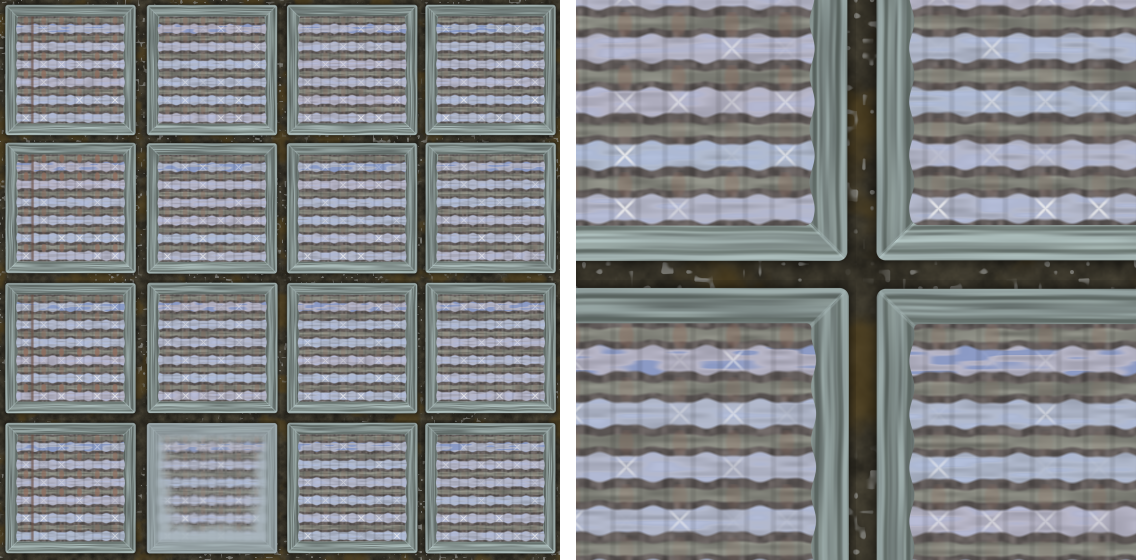
Left, the full canvas; right, a detail of the centre.
Write a Shadertoy shader that draws this texture.

```glsl
const float TAU = 6.2832;
const float BLOCKS = 4.0;      // glass blocks across and down
const float RIBS = 6.0;        // bands and ribs inside one block
const float BLOCK_HALF = 0.466;
const float PANEL_HALF = 0.382;

const vec3 MORTAR = vec3(0.23, 0.215, 0.17);
const vec3 MOSS = vec3(0.34, 0.27, 0.12);
const vec3 GRIT = vec3(0.56, 0.56, 0.54);
const vec3 RIM = vec3(0.49, 0.54, 0.53);
const vec3 RIM_LIGHT = vec3(0.67, 0.74, 0.74);
const vec3 RIM_DARK = vec3(0.30, 0.34, 0.32);
const vec3 SKY = vec3(0.70, 0.74, 0.82);
const vec3 SKY_DEEP = vec3(0.47, 0.55, 0.75);
const vec3 SHADE = vec3(0.385, 0.36, 0.355);
const vec3 GREY = vec3(0.52, 0.525, 0.49);
const vec3 RUST = vec3(0.57, 0.42, 0.36);
const vec3 FROST = vec3(0.66, 0.71, 0.74);

float hash(vec2 p) {
    vec3 q = fract(p.xyx * vec3(0.1031, 0.1030, 0.0973));
    q += dot(q, q.yzx + 33.33);
    return fract((q.x + q.y) * q.z);
}

float noise(vec2 p) {
    vec2 i = floor(p), f = fract(p);
    f = f * f * (3.0 - 2.0 * f);
    return mix(mix(hash(i), hash(i + vec2(1, 0)), f.x),
               mix(hash(i + vec2(0, 1)), hash(i + vec2(1, 1)), f.x), f.y);
}

float fbm(vec2 p) {
    float sum = 0.0, gain = 0.5;
    for (int i = 0; i < 4; i++) {
        sum += gain * noise(p);
        p = p * 2.03 + 17.0;
        gain *= 0.5;
    }
    return sum;
}

float roundBox(vec2 p, vec2 halfSize, float radius) {
    vec2 q = abs(p) - halfSize + radius;
    return length(max(q, 0.0)) + min(max(q.x, q.y), 0.0) - radius;
}

// 1 inside a strip around center, fading over soft
float band(float x, float center, float halfWidth, float soft) {
    return 1.0 - smoothstep(halfWidth - soft, halfWidth + soft, abs(x - center));
}

vec3 mortarColor(vec2 uv) {
    vec3 col = MORTAR * (0.55 + 0.9 * fbm(uv * 90.0));
    col = mix(col, MOSS, 0.65 * smoothstep(0.5, 0.7, fbm(uv * 22.0)));
    float patches = smoothstep(0.3, 0.6, noise(uv * 14.0 + 5.0));
    return mix(col, GRIT, 0.8 * patches * smoothstep(0.76, 0.92, noise(uv * 210.0)));
}

// Bevelled border: streaks run along each side and mitre at the corners
vec3 rimColor(vec2 p, float depth, float seed, float soft) {
    bool upright = abs(p.x) > abs(p.y);
    float along = upright ? p.y : p.x;
    float side = upright ? sign(p.x) : 3.0 * sign(p.y);
    float wave = 0.006 * (noise(vec2(along * 7.0, seed + side)) - 0.5);
    float d = depth + wave;
    float streak = noise(vec2(along * 5.0 + seed, d * 130.0 + side * 19.0));
    vec3 col = RIM * (0.78 + 0.4 * streak);
    col = mix(col, RIM_LIGHT, 0.55 * band(d, 0.008, 0.006, soft));
    col = mix(col, RIM_DARK, 0.60 * band(d, 0.022, 0.004, soft));
    col = mix(col, RIM_LIGHT, 0.5 * streak * band(d, 0.052, 0.010, soft));
    col = mix(col, RIM_DARK, 0.60 * band(d, 0.076, 0.005, soft));
    float mitre = band(abs(p.x) - abs(p.y), 0.0, 0.006, soft);
    col = mix(col, RIM_LIGHT, 0.35 * mitre);
    return col * (p.y < 0.0 && !upright ? 1.12 : 1.0);
}

// Ribbed pane: sky bands, grey bands and dark gaps pinched at each rib
vec3 paneColor(vec2 p, vec2 id, float soft) {
    vec2 t = (p / PANEL_HALF * 0.5 + 0.5) * RIBS;
    float row = floor(t.y), v = fract(t.y);
    float seed = hash(id + 7.0 * row);
    float ribX = fract(t.x) - 0.5;
    float scallop = 0.035 * cos(TAU * t.x) + 0.018 * cos(2.0 * TAU * t.x);
    float streak = noise(vec2(t.x * 1.6 + seed * 40.0, t.y * 11.0));
    float grain = noise(vec2(t.x * 9.0, t.y * 7.0) + 30.0 * id);

    float sky = band(v, 0.31, 0.23 + scallop, soft);
    float grey = band(v, 0.79, 0.12 - 0.5 * scallop, soft);
    vec3 skyCol = mix(SKY, vec3(0.73, 0.72, 0.79), seed) * (0.86 + 0.24 * streak);
    float deep = (row == RIBS - 1.0 ? 0.75 : 0.22) * smoothstep(0.5, 0.8, streak);
    skyCol = mix(skyCol, SKY_DEEP, deep);

    vec3 col = SHADE * (0.78 + 0.42 * grain);
    col = mix(col, GREY * (0.82 + 0.32 * streak), grey);
    col = mix(col, skyCol, sky);
    col *= 1.0 - 0.09 * band(abs(ribX), 0.25, 0.05, soft);

    // Rust tints at the ribs, fading toward the right-hand columns
    float warm = 0.75 / (1.0 + id.x) * (0.4 + 0.6 * seed);
    float bead = 1.0 - smoothstep(0.6, 1.2, length(vec2(ribX / 0.15, (v - 0.77) / 0.26)));
    col = mix(col, RUST, warm * bead);
    float stain = id.x == 0.0 ? 0.65 : 0.0;
    col = mix(col, RUST * 0.72, stain * band(t.x, 0.86, 0.07, soft));

    // Crossed glints where ribs meet the sky bands
    vec2 g = abs(vec2(ribX, v - 0.31));
    float cross = band(g.x, g.y, 0.035, soft) * (1.0 - smoothstep(0.12, 0.34, length(g)));
    float shine = smoothstep(0.25, 0.8, hash(vec2(floor(t.x), row) + 13.0 * id));
    return mix(col, vec3(0.94), cross * shine * (row < 2.0 ? 0.8 : 0.5));
}

void mainImage(out vec4 fragColor, in vec2 fragCoord) {
    vec2 uv = fragCoord / iResolution.xy;
    vec2 id = floor(uv * BLOCKS);
    float px = BLOCKS / iResolution.y;
    float seed = hash(id + 3.0);

    // Slightly uneven laying of the blocks
    vec2 shift = vec2(0.003 + 0.012 * step(abs(id.x - 1.5), 1.0), 0.013 * step(id.y, 2.5));
    vec2 p = fract(uv * BLOCKS) - 0.5 - shift + 0.005 * (seed - 0.5);
    float frosted = id == vec2(1, 0) ? 1.0 : 0.0;

    float block = roundBox(p, vec2(BLOCK_HALF), 0.022);
    float bulge = 0.006 * cos(TAU * (p.y / PANEL_HALF * 0.5 * RIBS - 0.31));
    float pane = roundBox(p, vec2(PANEL_HALF + bulge, PANEL_HALF), 0.015);

    vec3 col = mortarColor(uv);
    col *= 1.0 - 0.45 * exp(-max(block, 0.0) * 70.0);

    vec3 rim = rimColor(p, -block, seed * 50.0, 0.002 + 0.5 * px);
    rim = mix(rim, FROST * 0.93, 0.6 * frosted);
    vec3 ribbed = paneColor(p, id, 0.025 + 4.0 * px + 0.07 * frosted);
    float haze = smoothstep(-0.14, 0.0, pane + 0.09 * (fbm(p * 9.0) - 0.5) - 0.1 * p.y);
    ribbed = mix(ribbed, FROST, frosted * (0.12 + 0.8 * haze));

    float paneSoft = px * 0.7 + 0.025 * frosted;
    vec3 glass = mix(rim, ribbed, 1.0 - smoothstep(-paneSoft, paneSoft, pane));
    col = mix(col, glass, 1.0 - smoothstep(-px * 0.7, px * 0.7, block));
    fragColor = vec4(col, 1.0);
}
```
